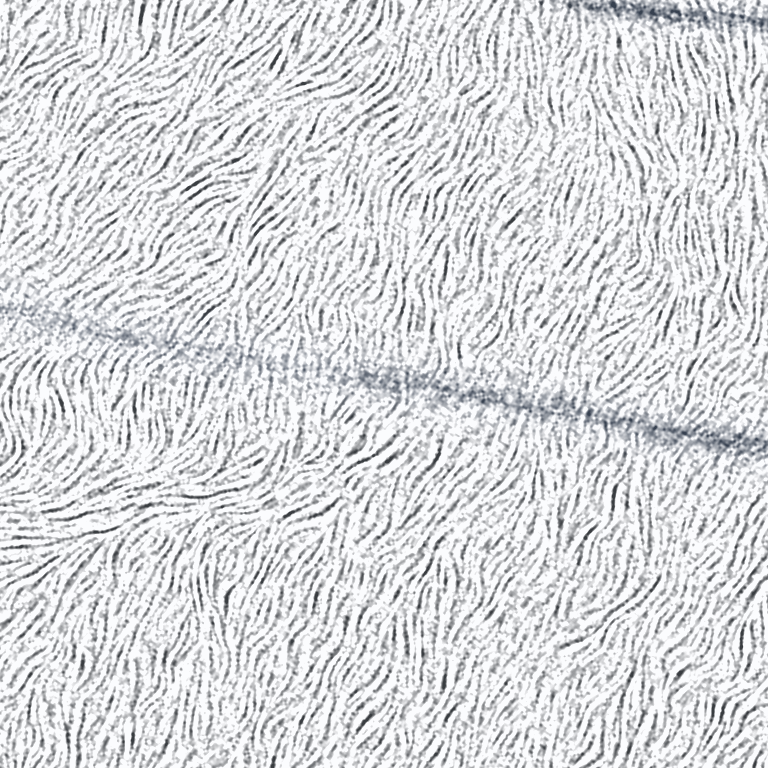
A Shadertoy shader for this texture:

```glsl
// Pale wrinkled surface covered in short, wavy dark strokes and crossed by soft
// grey creases. The strokes are band-passed noise averaged along a smooth flow
// field; fine grain and two crease profiles are layered on top.

float hash(vec2 p) {
    vec3 q = fract(p.xyx * 0.1031);
    q += dot(q, q.yzx + 33.33);
    return fract((q.x + q.y) * q.z);
}

float noise(vec2 p) {
    vec2 i = floor(p), f = fract(p);
    f = f * f * (3.0 - 2.0 * f);
    return mix(mix(hash(i), hash(i + vec2(1, 0)), f.x),
               mix(hash(i + vec2(0, 1)), hash(i + vec2(1, 1)), f.x), f.y);
}

// Turned lattice, so that upright strokes do not line up with the cells
vec2 turn(vec2 p) {
    return mat2(0.82, 0.57, -0.57, 0.82) * p + 40.0;
}

// Bell-shaped weight of a region
float region(vec2 p, vec2 centre, vec2 size) {
    vec2 d = (p - centre) / size;
    return exp(-dot(d, d));
}

// Stroke direction: steep, leaning right, with patches and small wiggles
vec2 flow(vec2 p) {
    float angle = 1.08 + 0.28 * smoothstep(0.35, 0.9, p.x) * smoothstep(0.5, 0.8, p.y);
    angle = mix(angle, 1.57, region(p, vec2(0.15, 0.46), vec2(0.3, 0.07)));
    angle = mix(angle, 0.3, region(p, vec2(0.12, 0.33), vec2(0.28, 0.07)));
    angle += 0.8 * (noise(p * 5.0 + 7.0) - 0.5);
    angle += 1.25 * (noise(turn(p * 27.0)) - 0.5);
    return vec2(cos(angle), sin(angle));
}

// Noise averaged along the flow, scaled to about unit deviation
float strokes(vec2 uv) {
    const float STEP = 0.0025;
    float sum = 0.0, total = 0.0;
    for (int side = -1; side <= 1; side += 2) {
        vec2 p = uv;
        for (int i = 0; i < 10; i++) {
            vec2 dir = flow(p) * float(side);
            p += dir * STEP * (i == 0 ? 0.5 : 1.0);
            vec2 across = turn(vec2(-dir.y, dir.x) * 1.2) - 40.0;
            vec2 q = turn(p * 220.0);
            float ridge = noise(q) - 0.5 * (noise(q + across) + noise(q - across));
            float weight = 0.5 + 0.5 * cos(3.1416 * (float(i) + 0.5) / 10.0);
            sum += weight * ridge;
            total += weight;
        }
    }
    return sum / total / 0.1;
}

void mainImage(out vec4 fragColor, in vec2 fragCoord) {
    vec2 uv = fragCoord / iResolution.y;

    // Signed heights above the long middle crease and the short top one
    float sway = 0.018 * (noise(vec2(uv.x * 7.0, 3.0)) - 0.5);
    float midHeight = uv.y - (0.595 - 0.183 * uv.x + sway);
    float topHeight = uv.y - (1.069 - 0.1 * uv.x + 0.4 * sway);

    // Crease cores, fading along their length, and a wide halo
    float midFade = mix(0.5, 1.0, smoothstep(0.4, 0.6, uv.x))
                  * (1.0 - 0.5 * region(uv, vec2(0.38, 0.52), vec2(0.06, 0.2)));
    float topFade = smoothstep(0.63, 0.82, uv.x);
    float midWidth = mix(0.012, 0.016, uv.x);
    float core = midFade * exp(-pow(midHeight / midWidth, 2.0))
               + 1.25 * topFade * exp(-pow(topHeight / 0.012, 2.0));
    float halo = max(exp(-pow(midHeight / 0.042, 2.0)),
                     topFade * exp(-pow(topHeight / 0.03, 2.0)));

    // Strokes weaken inside the creases, where streaked grain takes over
    float grain = (noise(turn(uv * 275.0) + 91.0) - 0.5) / 0.21;
    vec2 along = vec2(uv.x + 0.2 * uv.y, uv.y + 0.18 * uv.x);
    float streak = (noise(along * vec2(55.0, 230.0)) - 0.5) / 0.21;
    float patches = mix(0.8, 1.2, noise(uv * 9.0 + 20.0));
    float relief = 0.85 * patches * (1.0 - 0.6 * halo) * strokes(uv)
                 + 0.54 * grain + 0.3 * min(core, 1.0) * streak;

    // Paper white darkened by relief and creases, slightly blue in the folds
    float darkness = 0.06 + 0.24 * relief + 0.03 * halo + 0.3 * core;
    darkness = clamp(darkness, 0.0, 0.76);
    vec3 paper = vec3(0.985, 0.987, 0.995);
    vec3 ink = mix(vec3(1.0, 0.985, 0.975), vec3(1.02, 0.97, 0.9), halo);
    fragColor = vec4(paper - darkness * ink, 1.0);
}
```
